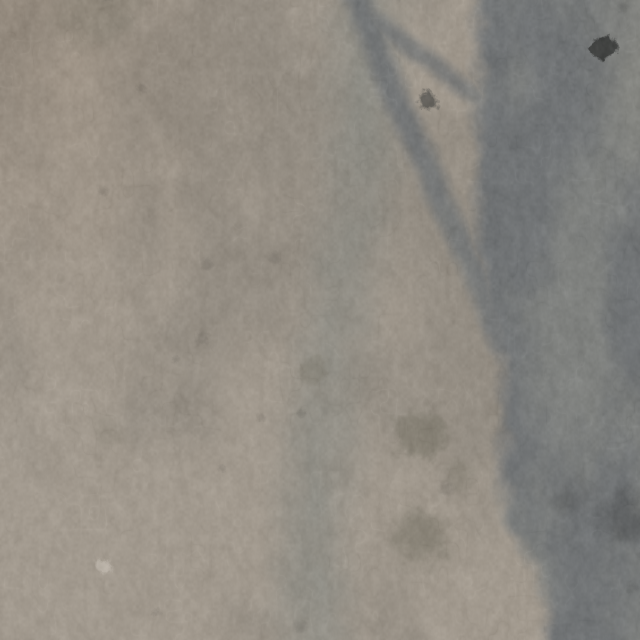
Write a Shadertoy shader that draws this texture.

```glsl
const vec3 WARM = vec3(0.632, 0.600, 0.556);
const vec3 TAUPE = vec3(0.576, 0.550, 0.511);
const vec3 GREY_GREEN = vec3(0.550, 0.547, 0.518);
const vec3 SLATE = vec3(0.443, 0.454, 0.460);
const vec3 SLATE_LIGHT = vec3(0.500, 0.507, 0.497);
const vec3 STAIN = vec3(0.485, 0.468, 0.420);
const vec3 SOOT = vec3(0.23, 0.235, 0.23);
const vec3 CHALK = vec3(0.75, 0.72, 0.68);

float hash(vec2 p) {
    return fract(sin(dot(p, vec2(127.1, 311.7))) * 43758.5453);
}

float noise(vec2 p) {
    vec2 i = floor(p), f = fract(p);
    f = f * f * (3.0 - 2.0 * f);
    return mix(mix(hash(i), hash(i + vec2(1, 0)), f.x),
               mix(hash(i + vec2(0, 1)), hash(i + vec2(1, 1)), f.x), f.y);
}

float fbm(vec2 p) {
    float sum = 0.0, amp = 0.5;
    for (int i = 0; i < 5; i++) {
        sum += amp * noise(p);
        p = mat2(0.8, 0.6, -0.6, 0.8) * p * 2.03 + 7.3;
        amp *= 0.5;
    }
    return sum / 0.97;
}

// Thin curling lines along the middle level of the noise
float wisps(vec2 p) {
    float ridge = 1.0 - abs(2.0 * noise(p) - 1.0);
    return pow(ridge, 6.0) * smoothstep(0.5, 0.8, noise(p * 0.43 + 13.0));
}

// 1 below lo, fading to 0 above hi
float fall(float lo, float hi, float x) {
    return 1.0 - smoothstep(lo, hi, x);
}

float segment(vec2 p, vec2 a, vec2 b) {
    vec2 pa = p - a, ba = b - a;
    return length(pa - ba * clamp(dot(pa, ba) / dot(ba, ba), 0.0, 1.0));
}

// Blot with a ragged outline and a soft rim
float blot(vec2 p, vec2 center, float radius, float soft) {
    float ragged = radius * (0.35 + 1.3 * fbm(p * 1.4 / radius + center * 40.0));
    return fall(ragged - soft, ragged + soft, length(p - center));
}

// Faint smudges scattered over a jittered grid
float smudges(vec2 p, float cells, float share) {
    vec2 id = floor(p * cells);
    float mask = 0.0;
    for (int y = -1; y <= 1; y++)
    for (int x = -1; x <= 1; x++) {
        vec2 cell = id + vec2(x, y);
        vec2 center = (cell + vec2(hash(cell), hash(cell + 19.7))) / cells;
        float radius = mix(0.06, 0.13, hash(cell + 5.1)) / cells;
        float present = step(hash(cell + 41.3), share);
        mask = max(mask, present * blot(p, center, radius, radius * 0.7));
    }
    return mask;
}

// Left border of the dark slab, stepping right toward the bottom
float slabEdge(float y) {
    return 0.745 + 0.04 * fall(0.42, 0.58, y) + 0.065 * fall(0.06, 0.20, y);
}

void mainImage(out vec4 fragColor, in vec2 fragCoord) {
    vec2 uv = fragCoord / iResolution.xy;
    vec2 warp = vec2(fbm(uv * 26.0), fbm(uv * 26.0 + 31.0)) - 0.5;
    vec2 p = uv + warp * 0.032;
    vec2 q = uv + warp * 0.014;

    // Mottled warm ground, browner toward the upper left
    float clouds = fbm(uv * vec2(8.0, 5.5) + 3.0);
    float shade = smoothstep(0.3, 0.8, clouds + 0.26 * (uv.y - 0.5));
    vec3 color = mix(WARM, TAUPE, shade);
    float brown = fall(0.0, 0.55, uv.x) * smoothstep(0.3, 1.0, uv.y);
    color += brown * vec3(-0.006, -0.018, -0.026);

    // Patchy cool veil through the middle
    float veilX = mix(0.49, 0.575, smoothstep(0.1, 0.95, uv.y));
    float veil = fall(0.0, 0.095, abs(p.x - veilX));
    float patches = fbm(uv * vec2(16.0, 10.0) + 9.0);
    color = mix(color, GREY_GREEN, veil * (0.3 + 0.9 * patches));

    // Dark slab and the streaks running into it
    float tone = fbm(uv * vec2(10.0, 6.0) + 17.0);
    float corner = smoothstep(0.9, 1.0, uv.x) * smoothstep(0.55, 0.95, uv.y);
    vec3 slabColor = mix(SLATE, SLATE_LIGHT, smoothstep(0.35, 0.75, tone));
    slabColor = mix(slabColor, GREY_GREEN, corner * 0.5);
    float edge = slabEdge(uv.y);
    float slab = smoothstep(edge - 0.020, edge + 0.022, p.x);
    float main = min(segment(q, vec2(0.55, 1.02), vec2(0.61, 0.87)),
                     segment(q, vec2(0.61, 0.87), vec2(0.79, 0.46)));
    float branch = segment(q, vec2(0.57, 0.98), vec2(0.77, 0.83));
    float streak = max(fall(0.004, 0.034, main), 0.85 * fall(0.002, 0.027, branch));
    color = mix(color, slabColor, max(slab, streak * 0.92));

    // Soft stains and smudges
    float stains = blot(uv, vec2(0.655, 0.32), 0.036, 0.012);
    stains = max(stains, blot(uv, vec2(0.66, 0.16), 0.040, 0.020));
    stains = max(stains, 0.6 * blot(uv, vec2(0.49, 0.42), 0.022, 0.008));
    stains = max(stains, 0.6 * blot(uv, vec2(0.72, 0.26), 0.020, 0.012));
    stains = max(stains, 0.4 * blot(uv, vec2(0.17, 0.325), 0.022, 0.016));
    stains = max(stains, 0.6 * blot(uv, vec2(0.15, 0.99), 0.055, 0.030));
    color = mix(color, STAIN, stains * 0.6);
    color *= 1.0 - 0.16 * blot(uv, vec2(0.975, 0.19), 0.036, 0.018);
    color *= 1.0 - 0.10 * blot(uv, vec2(0.89, 0.22), 0.025, 0.016);
    color *= 1.0 - 0.08 * smudges(uv, 13.0, 0.10);

    // Sharp dark chips and one pale fleck
    float chips = blot(uv, vec2(0.942, 0.928), 0.019, 0.003);
    chips = max(chips, 0.65 * blot(uv, vec2(0.668, 0.841), 0.015, 0.004));
    color = mix(color, SOOT, chips * 0.9);
    color = mix(color, CHALK, 0.8 * blot(uv, vec2(0.163, 0.115), 0.011, 0.004));

    // Cloudy mottle, upright fibres, fine wisps and grain
    float mottle = fbm(uv * vec2(42.0, 30.0) + 5.0) - 0.5;
    float fibres = fbm(uv * vec2(120.0, 70.0)) - 0.5;
    float grain = noise(uv * 210.0) - 0.5;
    float scratches = wisps(uv * vec2(75.0, 55.0)) - wisps(uv * vec2(65.0, 50.0) + 80.0);
    color += 0.034 * mottle + 0.056 * fibres + 0.022 * grain + 0.020 * scratches;
    fragColor = vec4(color, 1.0);
}
```
